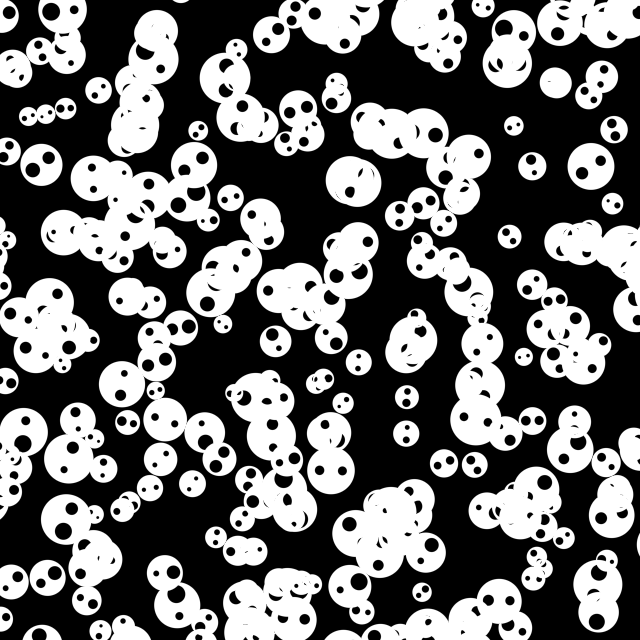
Give the GLSL for this pattern, as a three.js fragment shader.

```glsl
varying vec2 vUv;

vec3 hash3(vec3 p) {
  p = fract(p * vec3(0.1031, 0.1030, 0.0973));
  p += dot(p, p.yxz + 33.33);
  return fract((p.xxy + p.yxx) * p.zyx);
}

float circle(vec2 p, float radius) {
  return length(p) - radius;
}

// Disc pierced by two holes on roughly opposite sides of its centre
float piercedDisc(vec2 p, float radius, vec3 rnd) {
  float angle = 6.2832 * rnd.x;
  float opposite = angle + 3.1416 + 0.5 * (fract(rnd.x * 17.0) - 0.5);
  vec2 holeA = 0.48 * radius * vec2(cos(angle), sin(angle));
  vec2 holeB = 0.48 * radius * vec2(cos(opposite), sin(opposite));
  float holes = min(circle(p - holeA, radius * mix(0.14, 0.40, rnd.y)),
                    circle(p - holeB, radius * mix(0.14, 0.40, rnd.z)));
  return max(circle(p, radius), -holes);
}

void main() {
  // Large cells with many free points each, so the discs clump and overlap
  vec2 corner = floor(vUv * 5.0 - 0.5);
  float dist = 1.0;
  for (int y = 0; y < 2; y++) {
    for (int x = 0; x < 2; x++) {
      vec2 cell = corner + vec2(float(x), float(y));
      for (int i = 0; i < 11; i++) {
        vec3 id = vec3(cell + 7.0, float(i) + 3.0);
        vec3 place = hash3(id);
        vec2 center = (cell + place.xy) / 5.0;
        float radius = mix(0.014, 0.040, place.z);
        dist = min(dist, piercedDisc(vUv - center, radius, hash3(id + 41.0)));
      }
    }
  }

  // White union on black with a thin smooth edge
  float ink = 1.0 - smoothstep(-0.0011, 0.0011, dist);
  gl_FragColor = vec4(vec3(ink), 1.0);
}
```
